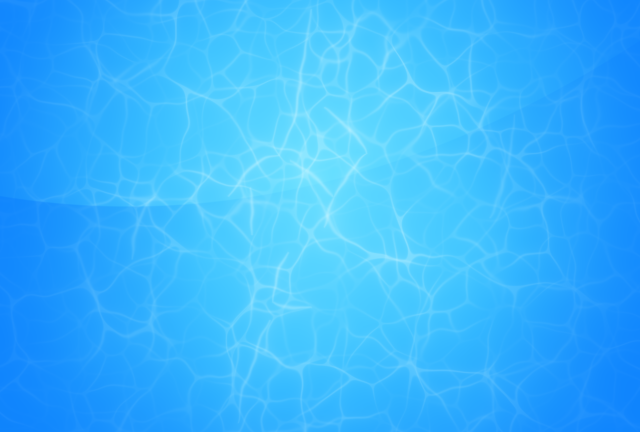
Give the GLSL for this texture, as a Shadertoy shader.

```glsl
// Sunlit blue water with a soft radial glow, a curved sheen and a web of caustic light.

const vec3 DEEP_BLUE = vec3(0.055, 0.515, 0.99);
const vec3 MID_BLUE = vec3(0.21, 0.745, 1.0);
const vec3 BRIGHT_CYAN = vec3(0.40, 0.875, 1.0);
const vec3 CAUSTIC_WHITE = vec3(0.83, 0.97, 1.0);
const vec2 GLOW_CENTER = vec2(0.5, 0.57);
const vec2 GLOW_RADIUS = vec2(0.56, 0.92);
const float MID_STOP = 0.58;
const float SHEEN_BASE = 0.522;
const float SHEEN_CURVE = 0.6;
const float SHEEN_DEPTH = 0.12;
const int WEB_LAYERS = 3;
const float WEB_SCALE = 5.2;
const float WEB_GROWTH = 1.5;
const float CELL_JITTER = 0.85;
const float CORNER_ROUNDING = 0.10;
const float LINE_WIDTH = 0.0030;
const float HALO_WIDTH = 0.014;
const float WEB_STRENGTH = 0.52;
const float STRAND_STRENGTH = 0.58;

vec2 hash2(vec2 p) {
    vec3 h = fract(vec3(p.xyx) * vec3(0.1031, 0.1030, 0.0973));
    h += dot(h, h.yzx + 33.33);
    return fract((h.xx + h.yz) * h.zy);
}

float cornerSlope(vec2 cell, vec2 offset) {
    return dot(hash2(cell) * 2.0 - 1.0, offset);
}

float gradientNoise(vec2 p) {
    vec2 i = floor(p), f = fract(p);
    vec2 u = f * f * f * (f * (f * 6.0 - 15.0) + 10.0);
    vec2 e = vec2(1.0, 0.0);
    return mix(mix(cornerSlope(i, f), cornerSlope(i + e, f - e), u.x),
               mix(cornerSlope(i + e.yx, f - e.yx), cornerSlope(i + e.xx, f - e.xx), u.x), u.y);
}

vec2 ripple(vec2 p) {
    return vec2(gradientNoise(p), gradientNoise(p + vec2(37.2, 11.7)));
}

float smoothMin(float a, float b, float k) {
    float h = max(k - abs(a - b), 0.0) / k;
    return min(a, b) - h * h * k * 0.25;
}

// Rounded distance to the nearest cell border
float cellBorder(vec2 p) {
    vec2 cell = floor(p), f = fract(p), nearest = vec2(0.0);
    float best = 8.0;
    for (int y = -1; y <= 1; y++)
    for (int x = -1; x <= 1; x++) {
        vec2 g = vec2(x, y);
        vec2 r = g + 0.5 + CELL_JITTER * (hash2(cell + g) - 0.5) - f;
        if (dot(r, r) < best) { best = dot(r, r); nearest = r; }
    }
    float border = 1.0;
    for (int y = -2; y <= 2; y++)
    for (int x = -2; x <= 2; x++) {
        vec2 g = vec2(x, y);
        vec2 r = g + 0.5 + CELL_JITTER * (hash2(cell + g) - 0.5) - f;
        vec2 across = r - nearest;
        if (dot(across, across) > 0.0001)
            border = smoothMin(border, dot(0.5 * (r + nearest), normalize(across)), CORNER_ROUNDING);
    }
    return max(border, 0.0);
}

float filament(float d, float width) {
    return 0.72 * exp(-d * d / (width * width)) + 0.28 * exp(-d / HALO_WIDTH);
}

// Tapered, bowed thread of light from a to b
float strand(vec2 p, vec2 a, vec2 b, float bend) {
    vec2 ab = b - a;
    float t = clamp(dot(p - a, ab) / dot(ab, ab), 0.0, 1.0);
    float bow = 4.0 * t * (1.0 - t);
    vec2 side = normalize(vec2(-ab.y, ab.x));
    float d = length(p - a - ab * t - side * bend * bow);
    return filament(d, LINE_WIDTH * (0.8 + 0.6 * bow)) * (0.55 + 0.45 * bow);
}

float causticWeb(vec2 p) {
    float web = 0.0, scale = WEB_SCALE, weight = 1.0;
    for (int i = 0; i < WEB_LAYERS; i++) {
        vec2 shift = float(i) * vec2(7.3, 3.9);
        vec2 q = p + 0.065 * ripple(p * 5.0 + shift) + 0.022 * ripple(p * 15.0 + shift);
        float patches = smoothstep(-0.28, 0.38, gradientNoise(p * 5.5 + shift * 2.0));
        float d = cellBorder(q * scale + shift) / scale;
        web += weight * filament(d, LINE_WIDTH) * (0.15 + 0.85 * patches);
        scale *= WEB_GROWTH;
        weight *= 0.82;
    }
    return web;
}

float mainStrands(vec2 p) {
    p += 0.022 * ripple(p * 9.0) + 0.007 * ripple(p * 25.0);
    float s = strand(p, vec2(0.72, 0.97), vec2(0.645, 0.635), 0.018);
    s = max(s, strand(p, vec2(0.645, 0.635), vec2(0.53, 0.55), -0.02));
    s = max(s, strand(p, vec2(0.67, 0.62), vec2(0.773, 0.54), 0.012));
    s = max(s, strand(p, vec2(0.773, 0.54), vec2(0.746, 0.477), 0.004));
    s = max(s, strand(p, vec2(0.773, 0.54), vec2(0.846, 0.635), 0.012));
    s = max(s, strand(p, vec2(0.846, 0.635), vec2(0.76, 0.75), -0.012));
    s = max(s, strand(p, vec2(0.665, 0.42), vec2(0.631, 0.298), -0.01));
    s = max(s, strand(p, vec2(0.631, 0.298), vec2(0.715, 0.288), -0.01));
    s = max(s, strand(p, vec2(0.625, 0.26), vec2(0.548, 0.02), -0.012));
    s = max(s, strand(p, vec2(0.356, 0.54), vec2(0.31, 0.40), -0.015));
    s = max(s, strand(p, vec2(0.58, 0.57), vec2(0.585, 0.46), 0.012));
    return max(s, 0.65 * strand(p, vec2(1.19, 0.73), vec2(1.135, 0.50), 0.012));
}

void mainImage(out vec4 fragColor, in vec2 fragCoord) {
    vec2 uv = fragCoord / iResolution.xy;
    vec2 p = fragCoord / iResolution.y;
    float radius = length((uv - GLOW_CENTER) / GLOW_RADIUS);

    // Curved sheen: a crisp upper boundary that dissolves downward
    float arc = uv.x - 0.2;
    float below = SHEEN_BASE + SHEEN_CURVE * arc * arc - uv.y;
    float edge = 1.0 / iResolution.y;
    float sheen = smoothstep(-edge, edge, below) * exp(-max(below, 0.0) * 5.0);
    radius += SHEEN_DEPTH * sheen * (1.0 - 0.65 * smoothstep(0.15, 0.9, uv.x));
    radius += 0.05 * gradientNoise(p * 4.0);

    // Water colour
    vec3 color = mix(BRIGHT_CYAN, MID_BLUE, smoothstep(0.0, 1.0, radius / MID_STOP * 0.8 + 0.1));
    color = mix(color, DEEP_BLUE, smoothstep(0.38, 1.08, radius));

    // Caustic light, strongest around the glow
    float light = mix(0.16, 1.0, 1.0 - smoothstep(0.15, 0.95, radius));
    float caustic = WEB_STRENGTH * causticWeb(p) + STRAND_STRENGTH * mainStrands(p);
    color = mix(color, CAUSTIC_WHITE, light * (1.0 - exp(-caustic)));
    fragColor = vec4(color, 1.0);
}
```
